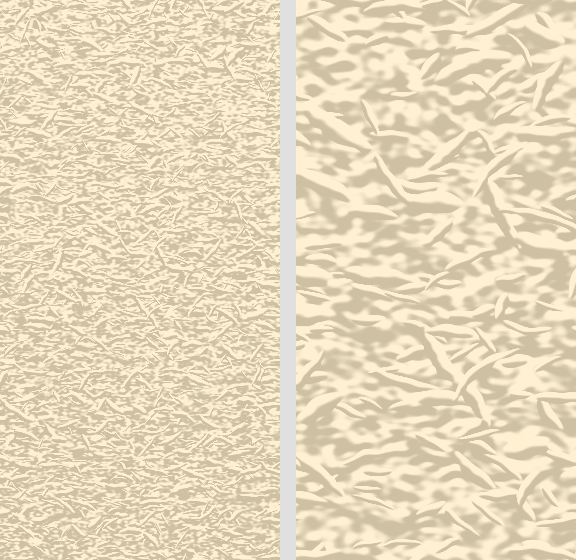
Left: the whole. Right: its middle third, enlarged.
This texture is drawn by a Shadertoy shader. Its source:

```glsl
// Crinkled cream plaster: fine, flat grain and wavy streaks form a relief,
// overlaid by scattered lens-shaped folds, each lit above and shaded below.
// The relief is then cut with a soft threshold into tan and cream.

const vec3 TAN = vec3(0.803, 0.752, 0.640);
const vec3 CREAM = vec3(1.0, 0.943, 0.822);

float hash(vec2 p) {
    return fract(sin(dot(p, vec2(127.1, 311.7))) * 43758.5453);
}

vec2 hash2(vec2 p) {
    return vec2(hash(p), hash(p + 57.3));
}

// Gradient noise, roughly -0.7 to 0.7
float noise(vec2 p) {
    vec2 cell = floor(p);
    vec2 f = fract(p);
    vec2 s = f * f * (3.0 - 2.0 * f);
    float total = 0.0;
    for (int j = 0; j <= 1; j++) {
        for (int i = 0; i <= 1; i++) {
            vec2 corner = vec2(i, j);
            vec2 slope = hash2(cell + corner) * 2.0 - 1.0;
            vec2 weight = mix(1.0 - s, s, corner);
            total += dot(slope, f - corner) * weight.x * weight.y;
        }
    }
    return total;
}

// Flat streaks with small grains on top
float grainRelief(vec2 p) {
    vec2 bend = vec2(0.0, 0.012 * noise(p * vec2(14.0, 20.0)));
    vec2 q = p + bend;
    float streaks = noise(q * vec2(19.0, 54.0) + 7.0);
    float grains = noise(q * vec2(58.0, 108.0));
    float roughness = 1.0 + 0.7 * noise(p * vec2(5.0, 8.0) + 31.0);
    return 0.9 * streaks + 1.2 * roughness * grains;
}

// Lays one layer of tilted, curved folds over the relief
float addFolds(float relief, vec2 p, float density, float seed, float grain) {
    vec2 q = p * density;
    vec2 home = floor(q);
    for (int j = -1; j <= 1; j++) {
        for (int i = -1; i <= 1; i++) {
            vec2 cell = home + vec2(i, j);
            vec2 id = cell + seed;
            vec2 d = q - cell - hash2(id);

            // Mostly shallow tilts, a few steep ones
            float lean = 2.0 * hash(id + 11.7) - 1.0;
            float angle = lean * (0.4 + 0.8 * lean * lean);
            float c = cos(angle);
            float s = sin(angle);
            float along = c * d.x + s * d.y;
            float across = c * d.y - s * d.x;
            across += 0.6 * (hash(id + 23.1) - 0.5) * along * along;

            vec2 size = mix(vec2(0.4, 0.10), vec2(0.88, 0.23), hash2(id + 37.9));
            vec2 lens = vec2(along, across) / size;
            float mask = 1.0 - smoothstep(0.55, 1.0, dot(lens, lens) + 0.4 * grain);
            mask *= step(hash(id + 71.3), 0.62);

            float shade = clamp(1.5 * lens.y + 0.1, -0.6, 0.6) + 0.35 * grain;
            relief = mix(relief, shade, mask);
        }
    }
    return relief;
}

void mainImage(out vec4 fragColor, in vec2 fragCoord) {
    vec2 p = fragCoord / iResolution.x;
    float height = fragCoord.y / iResolution.y;

    float grain = grainRelief(p);

    // Ragged fold outlines
    vec2 wobble = 0.006 * vec2(noise(p * 40.0), noise(p * 40.0 + 19.0));
    float relief = addFolds(grain, p + wobble, 26.0, 3.0, grain);
    relief = addFolds(relief, p + wobble, 15.0, 140.0, grain);

    // Slightly lighter towards the top
    float bias = mix(-0.07, 0.03, height) + 0.08 * noise(p * vec2(2.0, 4.0));
    float light = smoothstep(-0.27, 0.27, relief + bias);
    fragColor = vec4(mix(TAN, CREAM, light), 1.0);
}
```
